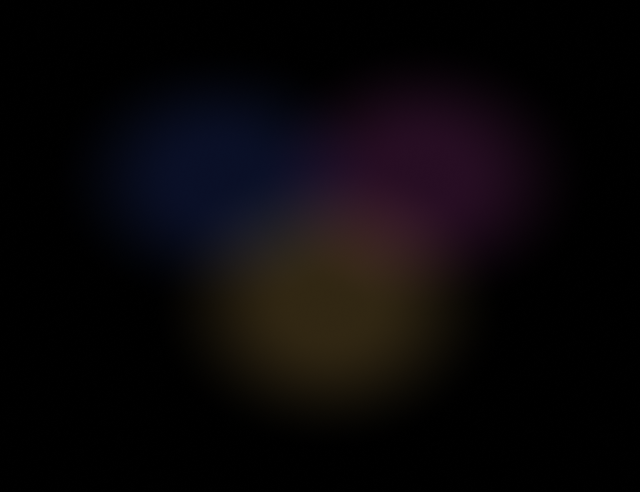
Write a Shadertoy shader that draws this background.

```glsl
// Three soft elliptical glows on black: blue at upper left, plum at upper
// right and amber below. Each is a flat-topped radial falloff, and their
// light is added so that the overlaps mix into violet and warm brown.

// Falloff from 1 in the core to 0 at the rim of an ellipse.
float glow(vec2 point, vec2 center, vec2 radius) {
    return 1.0 - smoothstep(0.2, 1.0, length((point - center) / radius));
}

void mainImage(out vec4 fragColor, in vec2 fragCoord) {
    // Canvas-centred position, in units of the canvas height.
    vec2 point = (fragCoord - 0.5 * iResolution.xy) / iResolution.y;

    // Upper pair, then the broad lower light.
    vec3 light = vec3(0.001);
    light += vec3(0.038, 0.060, 0.150) * glow(point, vec2(-0.205, 0.137), vec2(0.350, 0.272));
    light += vec3(0.150, 0.052, 0.135) * glow(point, vec2(0.208, 0.140), vec2(0.350, 0.280));
    light += vec3(0.190, 0.150, 0.073) * glow(point, vec2(0.018, -0.117), vec2(0.365, 0.300));

    // A fine hash dither hides banding in the dark gradients.
    float grain = fract(sin(dot(fragCoord, vec2(12.99, 78.23))) * 43758.5) - 0.5;
    fragColor = vec4(max(light + grain / 255.0, 0.0), 1.0);
}
```
